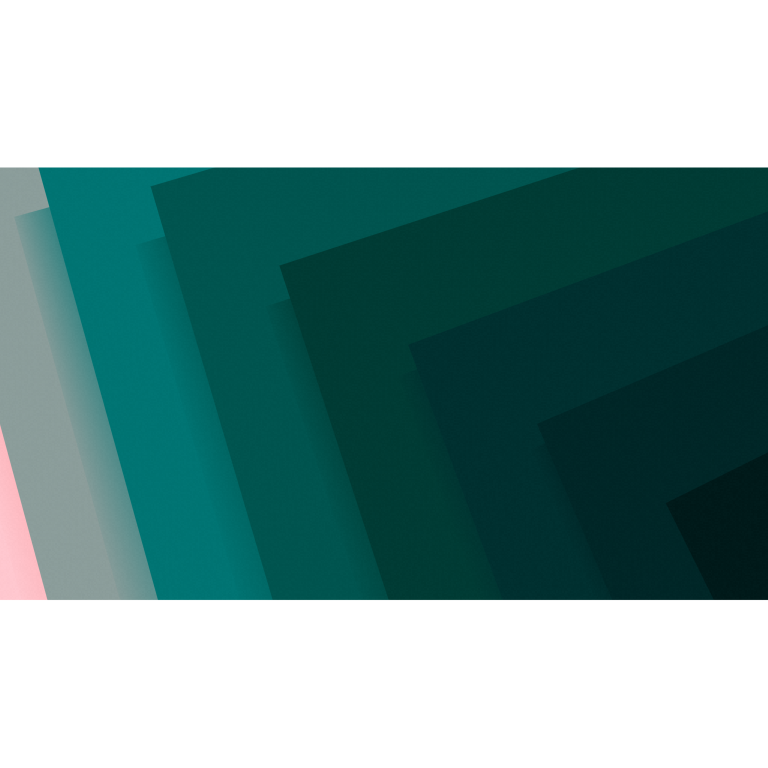
Reproduce this background procedurally as a WebGL 2 fragment shader.

```glsl
#version 300 es
precision highp float;
// Stacked, turning paper corners from pink through teal to near black, in a wide band on white.

#define LAYERS 7
#define BAND vec2(0.2188, 0.7819)
#define FIRST_CORNER vec2(-0.1393, 0.9635)
#define CORNER_STEP vec2(0.1677, -0.1031)
#define BASE_SLOPE 0.27
#define SLOPE_GROWTH 0.0063
#define SHADOW_DROP 0.135
#define SHADOW_FADE 0.9
#define GRAIN 0.012

uniform vec2 u_resolution;
out vec4 fragColor;

const vec3 PINK = vec3(1.0, 0.78, 0.81);
const vec3 PAPER[LAYERS] = vec3[LAYERS](
    vec3(0.545, 0.615, 0.605),
    vec3(0.0, 0.455, 0.45),
    vec3(0.0, 0.33, 0.31),
    vec3(0.0, 0.232, 0.205),
    vec3(0.0, 0.187, 0.187),
    vec3(0.0, 0.15, 0.153),
    vec3(0.0, 0.1, 0.1));

float hash(vec2 p) {
    return fract(sin(dot(p, vec2(127.1, 311.7))) * 43758.5453);
}

// Coverage of the quadrant right of and below the local origin
float quadrant(vec2 p, float pixel) {
    return smoothstep(-pixel, pixel, min(p.x, p.y));
}

void main() {
    vec2 uv = gl_FragCoord.xy / u_resolution;
    float pixel = 0.7 / min(u_resolution.x, u_resolution.y);
    vec3 color = PINK;

    for (int i = 0; i < LAYERS; i++) {
        float k = float(i);
        vec2 along = normalize(vec2(1.0, BASE_SLOPE + SLOPE_GROWTH * k * k));
        vec2 down = vec2(along.y, -along.x);
        vec2 offset = uv - FIRST_CORNER - k * CORNER_STEP;
        vec2 local = vec2(dot(offset, along), dot(offset, down));

        // Shadow strip: crisp outside edge, deepening toward the sheet
        float width = min(0.0326 + 0.0156 * k, 0.0547 - 0.007 * k);
        float drop = SHADOW_DROP / max(k, 0.5);
        vec2 shade = local + vec2(width, -drop);
        float depth = clamp(shade.x / width, 0.0, 1.0);
        float fade = 1.0 - SHADOW_FADE * clamp(shade.y, 0.0, 0.6);
        float strength = mix(0.1, 0.62, depth) * fade;
        vec3 tint = i == 0 ? vec3(0.98, 0.65, 0.67) : PAPER[i];
        if (i < LAYERS - 1) {
            color = mix(color, tint, strength * quadrant(shade, pixel));
        }

        // Sheet itself
        color = mix(color, PAPER[i], quadrant(local, pixel));
    }

    // Fine paper grain
    color += GRAIN * (hash(floor(uv * 512.0)) - 0.5);

    // White margins above and below
    float band = smoothstep(-pixel, pixel, min(uv.y - BAND.x, BAND.y - uv.y));
    fragColor = vec4(mix(vec3(1.0), color, band), 1.0);
}
```
